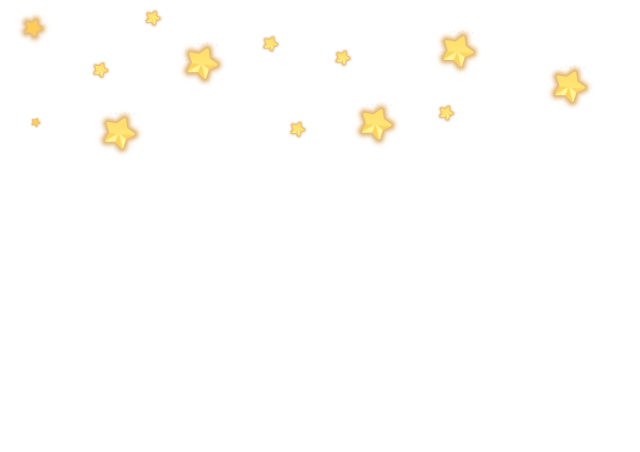
A Shadertoy shader for this background:

```glsl
#define BIG_RADIUS 0.0350
#define SMALL_RADIUS 0.0148
#define AMBER_RADIUS 0.0180
#define STAR_TILT -0.09
#define INNER_RATIO 0.60
#define ROUNDING 0.10
#define GLOW_STRENGTH 0.72

const float PI = 3.14159265;
const vec3 GOLD = vec3(1.0, 0.88, 0.43);
const vec3 LEMON = vec3(1.0, 0.96, 0.58);
const vec3 HONEY = vec3(0.99, 0.83, 0.37);
const vec3 AMBER = vec3(1.0, 0.80, 0.34);
const vec3 GLOW = vec3(0.85, 0.62, 0.28);
const vec3 SPECK = vec3(0.84, 0.80, 0.70);

const vec2 BIG_STARS[5] = vec2[5](
    vec2(0.446, 0.860), vec2(1.012, 0.887), vec2(1.259, 0.809),
    vec2(0.263, 0.706), vec2(0.831, 0.726));
const vec2 SMALL_STARS[6] = vec2[6](
    vec2(0.338, 0.960), vec2(0.222, 0.845), vec2(0.598, 0.903),
    vec2(0.758, 0.872), vec2(0.658, 0.714), vec2(0.987, 0.750));

float hash(float n) {
    return fract(sin(n * 127.1) * 43758.5453);
}

// Signed distance to a rounded five-pointed star of unit radius
float starDistance(vec2 q) {
    float sector = PI / 5.0;
    float angle = atan(q.y, q.x) - STAR_TILT;
    angle = abs(mod(angle + sector, 2.0 * sector) - sector);
    vec2 folded = length(q) * vec2(cos(angle), sin(angle));
    vec2 tip = vec2(1.0 - ROUNDING, 0.0);
    vec2 notch = (INNER_RATIO - ROUNDING) * vec2(cos(sector), sin(sector));
    vec2 edge = notch - tip;
    vec2 offset = folded - tip;
    float along = clamp(dot(offset, edge) / dot(edge, edge), 0.0, 1.0);
    float side = edge.x * offset.y - edge.y * offset.x;
    return length(offset - edge * along) * (side > 0.0 ? -1.0 : 1.0) - ROUNDING;
}

// Flat upper face with alternating folded facets below it
vec3 facetColor(vec2 q, float pixel) {
    float wave = sin(5.0 * (atan(q.y, q.x) - STAR_TILT));
    float soft = pixel * 5.0 / max(length(q), 0.1);
    vec3 folds = mix(HONEY, LEMON, smoothstep(-soft, soft, wave));
    float lower = smoothstep(pixel, -pixel, q.y + 0.06 + 0.10 * q.x);
    vec3 upper = mix(GOLD, LEMON, 0.25 * smoothstep(0.5, -0.1, q.y));
    return mix(upper, folds, lower);
}

void drawStar(inout vec3 color, vec2 p, float radius, float spread, float amber) {
    vec2 q = p / radius;
    float pixel = 1.0 / (iResolution.y * radius);
    float d = starDistance(q);
    float falloff = max(d, 0.0) / spread;
    color = mix(color, GLOW, GLOW_STRENGTH * exp(-falloff * falloff));
    vec3 body = mix(facetColor(q, pixel), AMBER, amber);
    float edge = max(0.7 * pixel, 0.12 * amber);
    color = mix(color, body, smoothstep(edge, -edge, d));
}

// Faint dust drifting above a large star
void drawSpecks(inout vec3 color, vec2 p) {
    float pixel = 1.0 / iResolution.y;
    for (int i = 0; i < 6; i++) {
        float n = float(i) + 1.0;
        vec2 place = vec2(-0.017 + 0.010 * float(i), 0.040 + 0.008 * hash(n));
        float size = 0.0006 + 0.0008 * hash(n + 9.0);
        float mask = smoothstep(size + pixel, size - pixel, length(p - place));
        color = mix(color, SPECK, 0.5 * mask);
    }
}

void mainImage(out vec4 fragColor, in vec2 fragCoord) {
    vec2 p = fragCoord / iResolution.y;
    vec3 color = vec3(1.0);

    // Large faceted stars
    for (int i = 0; i < 5; i++) {
        vec2 local = p - BIG_STARS[i];
        drawSpecks(color, local);
        drawStar(color, local, BIG_RADIUS, 0.27, 0.0);
    }

    // Small stars
    for (int i = 0; i < 6; i++) {
        drawStar(color, p - SMALL_STARS[i], SMALL_RADIUS, 0.28, 0.0);
    }

    // Soft amber pair on the left, the lower one smaller
    for (int i = 0; i < 2; i++) {
        float k = float(i);
        vec2 center = vec2(0.073 + 0.006 * k, 0.938 - 0.209 * k);
        drawStar(color, p - center, AMBER_RADIUS * (1.0 - 0.54 * k), 0.55 - 0.2 * k, 1.0);
    }

    fragColor = vec4(color, 1.0);
}
```
